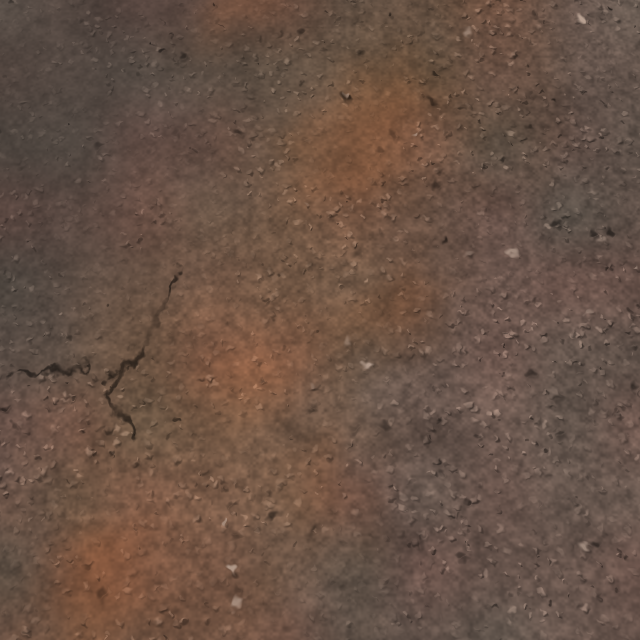
This texture is drawn by a Shadertoy shader. Its source:

```glsl
// Weathered ground seen at a slant: grey-brown grit with a diagonal band of
// soft rust stains, scattered pebbles and a broken crack.
// Layers of value noise set the tones; jittered cells hold the stones.

float hash(vec2 p) {
    return fract(sin(dot(p, vec2(127.1, 311.7))) * 43758.5453);
}

float noise(vec2 p) {
    vec2 i = floor(p), f = fract(p);
    f = f * f * (3.0 - 2.0 * f);
    return mix(mix(hash(i), hash(i + vec2(1, 0)), f.x),
               mix(hash(i + vec2(0, 1)), hash(i + vec2(1, 1)), f.x), f.y);
}

float fbm(vec2 p) {
    float sum = 0.0, amp = 0.5;
    for (int i = 0; i < 4; i++) {
        sum += amp * noise(p);
        p = mat2(1.6, 1.2, -1.2, 1.6) * p + 7.3;
        amp *= 0.5;
    }
    return sum / 0.94;
}

// Ragged stones: x = lit body, y = shadow at the lower right
vec2 stones(vec2 p, float share, float size) {
    p += size * 1.3 * (vec2(noise(p * 0.9 / size), noise(p * 0.9 / size + 17.0)) - 0.5);
    vec2 cell = floor(p), tone = vec2(0);
    for (int j = -1; j <= 1; j++)
    for (int i = -1; i <= 1; i++) {
        vec2 id = cell + vec2(i, j);
        if (hash(id + 3.7) > share) continue;
        vec2 d = p - id - vec2(hash(id), hash(id + 19.1));
        float turn = 6.283 * hash(id + 41.3);
        mat2 spin = mat2(cos(turn), sin(turn), -sin(turn), cos(turn));
        vec2 radius = size * (0.4 + 0.9 * hash(id + 8.9)) * vec2(1.2, 0.8);
        float body = length(spin * d / radius);
        float shade = length(spin * (d + size * vec2(-0.5, 0.7)) / radius);
        float lit = 1.0 - smoothstep(0.3, 1.3, body);
        float dark = (1.0 - smoothstep(0.3, 1.4, shade)) * (1.0 - lit);
        tone = max(tone, vec2(lit * hash(id + 63.2), dark * hash(id + 77.5)));
    }
    return tone;
}

float segment(vec2 p, vec2 a, vec2 b) {
    vec2 pa = p - a, ba = b - a;
    return length(pa - ba * clamp(dot(pa, ba) / dot(ba, ba), 0.0, 1.0));
}

// Rust stains strung along the diagonal band
float rustStains(vec2 uv) {
    vec2 p = uv + 0.12 * (vec2(fbm(uv * 7.0), fbm(uv * 7.0 + 31.0)) - 0.5);
    float sum = 0.0;
    for (int i = 0; i < 8; i++) {
        float k = float(i);
        vec2 jitter = vec2(hash(vec2(k, 2.0)), hash(vec2(k, 5.0))) - 0.5;
        float y = k / 7.0;
        vec2 d = p - vec2(0.24 + 0.3 * y, y) - jitter * vec2(0.4, 0.1);
        d.x -= 0.3 * d.y;
        sum += (0.35 + 0.6 * hash(vec2(k, 9.0))) * exp(-dot(d, d) / 0.006);
    }
    return min(sum, 1.0);
}

float crackMask(vec2 uv) {
    vec2 p = uv + 0.05 * (vec2(fbm(uv * 32.0), fbm(uv * 32.0 + 50.0)) - 0.5);
    float d = segment(p, vec2(0.28, 0.57), vec2(0.235, 0.47));
    d = min(d, segment(p, vec2(0.235, 0.47), vec2(0.17, 0.39)));
    d = min(d, segment(p, vec2(0.17, 0.39), vec2(0.21, 0.32)));
    d = min(d, segment(p, vec2(0.02, 0.41), vec2(0.14, 0.43)) + 0.001);
    float width = 0.001 + 0.007 * noise(uv * 45.0);
    return (1.0 - smoothstep(width * 0.3, width + 0.003, d))
         * smoothstep(0.05, 0.45, noise(uv * 30.0 + 4.0));
}

void mainImage(out vec4 fragColor, in vec2 fragCoord) {
    vec2 uv = fragCoord / iResolution.y;
    // Grains shrink towards the far, upper edge
    vec2 ground = vec2((uv.x - 0.5) * (1.0 + 0.25 * uv.y), uv.y * (1.0 + 0.25 * uv.y));
    float broad = fbm(uv * 5.0) - 0.5;
    float patches = fbm(uv * 13.0 + 21.0) - 0.5;

    // Broad colour: warm band, cool far corner, rust
    float offBand = abs(uv.x - 0.18 - 0.36 * uv.y + 0.3 * broad);
    float warm = 1.0 - smoothstep(0.1, 0.4, offBand);
    float rust = rustStains(uv);
    vec3 color = mix(vec3(0.395, 0.328, 0.295), vec3(0.447, 0.337, 0.266), warm);
    float farCorner = smoothstep(0.15, 0.75, uv.y - uv.x + 0.4 * broad);
    color = mix(color, vec3(0.335, 0.278, 0.253), farCorner);
    color = mix(color, vec3(0.575, 0.372, 0.25), 0.85 * rust);
    color *= 1.0 + 0.28 * broad + 0.24 * patches;
    color.r += 0.05 * (noise(uv * 9.0 + 70.0) - 0.5);

    // Grit, calmer on the rust and in the far corner
    float rough = (1.0 - 0.45 * rust) * (1.0 - 0.4 * farCorner);
    float clumps = smoothstep(0.3, 0.65, fbm(ground * 9.0 + 13.0));
    float grit = 0.7 * noise(ground * 55.0) + 0.9 * noise(ground * 110.0 + 9.0)
               + 0.6 * noise(ground * 210.0) - 1.1;
    color *= 1.0 + 0.24 * rough * grit;
    vec2 chips = stones(ground * 60.0, 0.45, 0.34) * rough * (0.3 + 0.7 * clumps);
    color += chips.x * vec3(0.17, 0.15, 0.135);
    color *= 1.0 - 0.45 * chips.y;

    // Dark pits and a few pale pebbles
    vec2 pits = stones(ground * 24.0 + 5.5, 0.1, 0.2);
    color *= 1.0 - 0.5 * max(pits.x, 0.5 * pits.y);
    vec2 pebbles = stones(ground * 17.0 + 2.3, 0.06, 0.15);
    color *= 1.0 - 0.4 * pebbles.y;
    color = mix(color, vec3(0.72, 0.63, 0.57), pebbles.x);

    color *= 1.0 - 0.5 * crackMask(uv);
    fragColor = vec4(color, 1.0);
}
```
